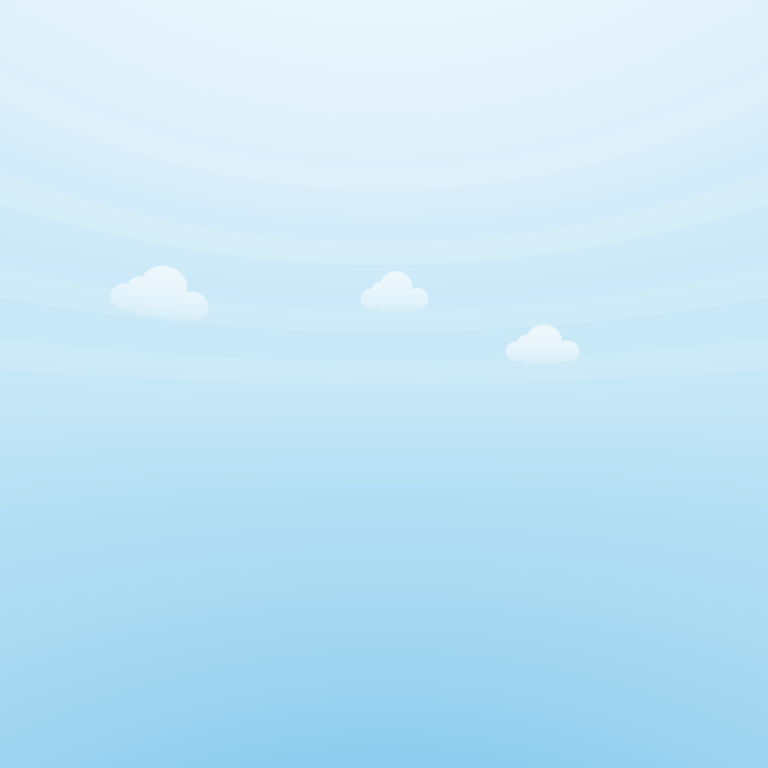
A WebGL 1 fragment shader for this background:

```glsl
precision highp float;
// A pale blue sky with three small clouds: a vertical colour ramp whose
// contours bend away from a level horizon, with faint light bands above it.
// Each cloud is a union of round puffs, shaded from top to base.
uniform vec2 u_resolution;

// Sky colour by bent depth: 0 at the top, 1 at the bottom.
vec3 skyRamp(float depth) {
  vec3 color = mix(vec3(0.91, 0.96, 0.99), vec3(0.875, 0.942, 0.98), smoothstep(0.0, 0.22, depth));
  color = mix(color, vec3(0.785, 0.91, 0.97), smoothstep(0.15, 0.46, depth));
  color = mix(color, vec3(0.68, 0.86, 0.95), smoothstep(0.46, 0.73, depth));
  color = mix(color, vec3(0.62, 0.83, 0.94), smoothstep(0.69, 0.9, depth));
  return mix(color, vec3(0.55, 0.80, 0.93), smoothstep(0.86, 1.01, depth));
}

float puff(vec2 p, float x, float y, float radius) {
  return length(p - vec2(x, y)) - radius;
}

// Signed distance to a cloud about two units wide.
float cloudShape(vec2 p) {
  float d = puff(p, 0.04, 0.29, 0.48);
  d = min(d, puff(p, -0.43, 0.2, 0.25));
  d = min(d, puff(p, -0.69, -0.06, 0.31));
  d = min(d, puff(p, 0.67, -0.06, 0.33));
  for (int i = 0; i < 3; i++) {
    d = min(d, puff(p, -0.3 + 0.32 * float(i), -0.18, 0.27));
  }
  return d;
}

vec3 addCloud(vec3 color, vec2 uv, vec2 center, float size, float squash, float tilt) {
  vec2 p = (uv - center) / size;
  p = vec2(p.x * cos(tilt) - p.y * sin(tilt), p.x * sin(tilt) + p.y * cos(tilt));
  p.y /= squash;
  float soft = 0.9 / (size * min(u_resolution.x, u_resolution.y));
  float cover = 1.0 - smoothstep(-soft, soft, cloudShape(p));
  float height = smoothstep(-0.5, 0.6, p.y);
  vec3 shade = mix(vec3(0.865, 0.94, 0.978), vec3(0.925, 0.967, 0.988), height);
  // The base melts a little into the sky.
  return mix(color, shade, cover * mix(0.6, 1.0, smoothstep(-0.48, -0.12, p.y)));
}

void main() {
  vec2 uv = gl_FragCoord.xy / u_resolution;

  // Contours sag above the horizon and arch below it.
  float side = 2.0 * uv.x - 1.0;
  float horizon = 0.547;
  float depth = horizon + (1.0 - uv.y - horizon) / (1.0 + 0.39 * side * side);

  // Gentle terraces in the ramp.
  vec3 color = skyRamp(depth + 0.005 * sin(depth * 90.0));

  // Light bands, closing up toward the horizon.
  for (int i = 0; i < 5; i++) {
    float n = float(i);
    float edge = 0.15 + 0.099 * n - 0.00018 * n * n * n * n;
    float band = smoothstep(edge - 0.034, edge - 0.024, depth)
               * (1.0 - smoothstep(edge - 0.003, edge + 0.002, depth));
    float strength = 0.3 + 0.7 * smoothstep(0.0, 2.0, n);
    color += band * strength * vec3(0.021, 0.011, mix(0.004, -0.003, n / 4.0));
  }

  color = addCloud(color, uv, vec2(0.208, 0.611), 0.064, 0.88, 0.14);
  color = addCloud(color, uv, vec2(0.5137, 0.613), 0.0443, 1.0, 0.0);
  color = addCloud(color, uv, vec2(0.7064, 0.545), 0.048, 0.88, 0.0);

  gl_FragColor = vec4(color, 1.0);
}
```
